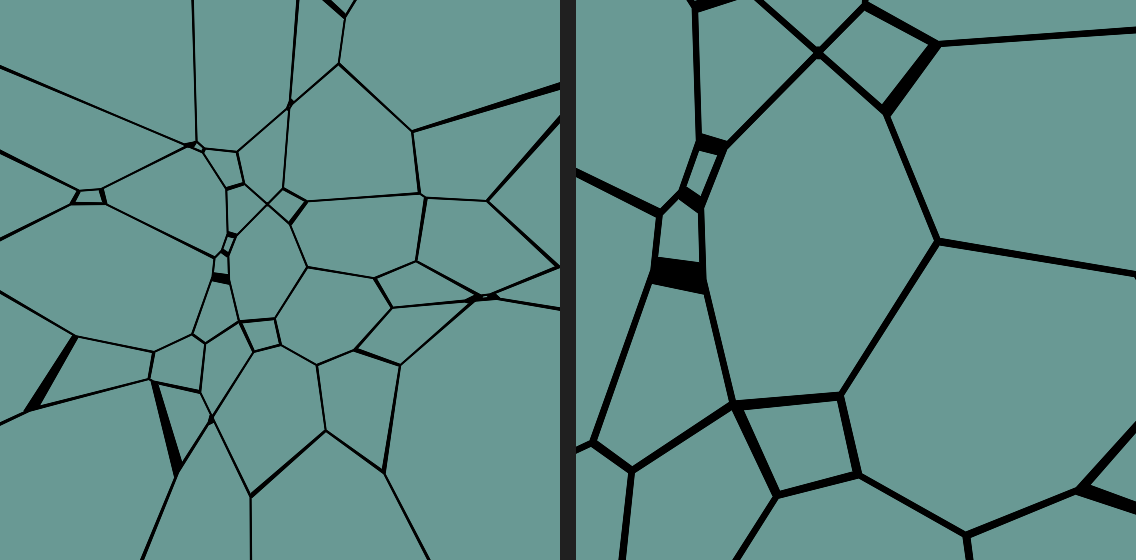
Left, the full canvas; right, a detail of the centre.
A Shadertoy shader for this pattern:

```glsl
const vec3 CELL_COLOR = vec3(0.41, 0.60, 0.58);
const vec3 LINE_COLOR = vec3(0.0);
const int GRID = 4;                         // sites per side
const int RANK = 3;                         // compare this neighbour with the next
const vec2 FIELD_CENTER = vec2(0.47, 0.55);
const float FIELD_SIZE = 0.88;
const float JITTER = 0.80;
const float LINE_GAP = 0.0038;              // distance difference drawn as line
const float SEED = 37.0;

vec2 hash22(vec2 p) {
    vec3 q = fract(p.xyx * vec3(0.1031, 0.1030, 0.0973));
    q += dot(q, q.yzx + 33.33);
    return fract((q.xx + q.yz) * q.zy);
}

// Scattered site of one grid slot
vec2 sitePosition(vec2 slot) {
    vec2 offset = 0.5 + JITTER * (hash22(slot + SEED) - 0.5);
    return FIELD_CENTER + FIELD_SIZE * ((slot + offset) / float(GRID) - 0.5);
}

// Signed distance to the borders of the higher-order Voronoi cells
float borderDistance(vec2 p) {
    // Nearest sites in order: offset in xy, distance in z
    vec3 nearest[RANK + 1];
    for (int i = 0; i <= RANK; i++) nearest[i] = vec3(0.0, 0.0, 1e5);

    for (int y = 0; y < GRID; y++)
    for (int x = 0; x < GRID; x++) {
        vec2 d = p - sitePosition(vec2(x, y));
        vec3 candidate = vec3(d, length(d));
        // Insert the candidate and pass the displaced site on
        for (int i = 0; i <= RANK; i++) {
            if (candidate.z < nearest[i].z) {
                vec3 displaced = nearest[i];
                nearest[i] = candidate;
                candidate = displaced;
            }
        }
    }

    vec3 inner = nearest[RANK - 1];
    vec3 outer = nearest[RANK];
    vec2 slope = outer.xy / max(outer.z, 1e-5) - inner.xy / max(inner.z, 1e-5);
    return (outer.z - inner.z - LINE_GAP) / max(length(slope), 0.02);
}

void mainImage(out vec4 fragColor, in vec2 fragCoord) {
    float pixel = 1.0 / iResolution.y;
    float border = borderDistance(fragCoord * pixel);
    float cell = smoothstep(-0.5 * pixel, 0.5 * pixel, border);
    fragColor = vec4(mix(LINE_COLOR, CELL_COLOR, cell), 1.0);
}
```
